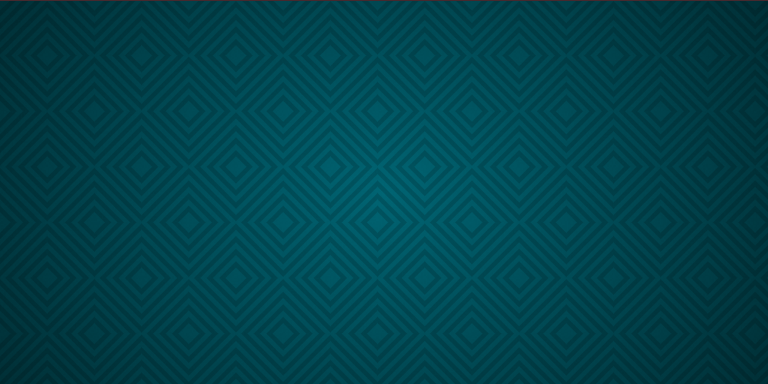
Give the GLSL for this pattern, as a Shadertoy shader.

```glsl
// Staggered concentric diamonds in two close teal tones under a soft vignette.
// A folded city-block distance gives the nearest diamond; its bands are cut
// from that distance, then shaded by an elliptical falloff and light grain.

#define CELL vec2(0.2458, 0.2896)    // repeat size, in canvas heights
#define PITCH 0.0328                 // light band plus dark band
#define CORE 0.0273                  // half diagonal of the solid centre
#define CONTRAST 0.085               // tone swing between the bands
#define TEAL vec3(0.004, 1.0, 1.145) // hue, scaled by brightness
#define GLOW 0.362                   // brightness in the middle
#define FALLOFF 0.160                // brightness lost per unit of radius
#define GRAIN 0.007
#define TRIM_HEIGHT 0.0026
#define TRIM_COLOR vec3(0.27, 0.16, 0.18)

float hash(vec2 p) {
    vec3 q = fract(vec3(p.xyx) * 0.1031);
    q += dot(q, q.yzx + 33.33);
    return fract((q.x + q.y) * q.z);
}

// City-block distance to the nearest point of a rectangular lattice
float latticeDistance(vec2 p) {
    vec2 local = abs(fract(p / CELL + 0.5) - 0.5) * CELL;
    return local.x + local.y;
}

// 1 on light bands and the solid core, 0 on dark bands
float diamondBands(vec2 p, float pixel) {
    float d = min(latticeDistance(p), latticeDistance(p + 0.5 * CELL));
    float phase = (max(d, CORE - 0.25 * PITCH) - CORE) / PITCH - 0.25;
    float fromDark = abs(fract(phase + 0.5) - 0.5) * PITCH;
    return smoothstep(-pixel, pixel, fromDark - 0.25 * PITCH);
}

void mainImage(out vec4 fragColor, in vec2 fragCoord) {
    float pixel = 1.0 / iResolution.y;
    vec2 p = fragCoord * pixel;
    float fromTop = 1.0 - p.y;

    // Lattice hangs from the upper left corner
    float band = diamondBands(vec2(p.x, fromTop), pixel);

    // Elliptical vignette
    vec2 centered = p - 0.5 * iResolution.xy * pixel;
    float brightness = GLOW - FALLOFF * length(centered * vec2(1.0, 1.3));
    brightness *= 1.0 + CONTRAST * (2.0 * band - 1.0);

    // Fine grain on a grid tied to the canvas height
    brightness += GRAIN * (hash(floor(p * 256.0)) - 0.5);
    vec3 color = TEAL * brightness;

    // Thin trim along the top edge
    float trim = 1.0 - smoothstep(-0.5 * pixel, 0.5 * pixel, fromTop - TRIM_HEIGHT);
    color = mix(color, TRIM_COLOR, trim);

    fragColor = vec4(color, 1.0);
}
```
